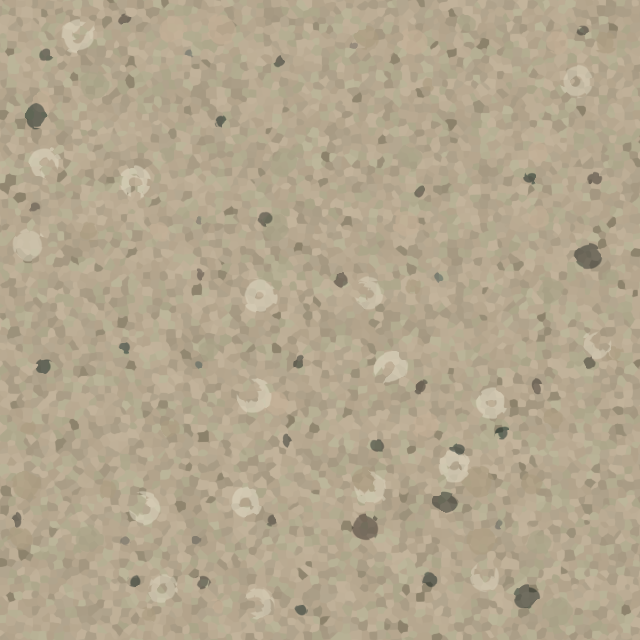
Reproduce this texture procedurally as a Shadertoy shader.

```glsl
#define GRAIN_CELLS 80.0
#define GRAIN_SHARPNESS 22.0
#define GRAIN_CONTRAST 0.07
#define BLOTCH_CELLS 10.0
#define SPECK_CELLS 8.0
#define RING_CELLS 6.0
#define RING_RADIUS 0.0245
#define RAGGEDNESS 0.007
#define EDGE 0.0016

const vec3 SAND = vec3(0.73, 0.67, 0.575);
const vec3 TAUPE = vec3(0.675, 0.625, 0.535);
const vec3 SAGE = vec3(0.705, 0.68, 0.57);
const vec3 UMBER = vec3(0.58, 0.54, 0.45);
const vec3 CREAM = vec3(0.82, 0.78, 0.69);

float hash(vec2 p) {
    return fract(sin(dot(p, vec2(127.1, 311.7))) * 43758.5453);
}

vec2 hash2(vec2 p) {
    return vec2(hash(p), hash(p + 57.3));
}

float fill(float d) {
    return 1.0 - smoothstep(-EDGE, EDGE, d);
}

vec3 grainColor(vec2 id) {
    float pick = hash(id + 11.7);
    vec3 color = pick < 0.52 ? SAND : pick < 0.77 ? TAUPE : pick < 0.975 ? SAGE : UMBER;
    return color + GRAIN_CONTRAST * (hash(id + 23.1) - 0.5);
}

// Smoothly blended cells of uneven size; also gives each grain a small offset
vec3 grains(vec2 uv, out vec2 offset) {
    vec2 p = uv * GRAIN_CELLS;
    vec2 cell = floor(p);
    vec4 sum = vec4(0.0);
    offset = vec2(0.0);
    for (int y = -1; y <= 1; y++) {
        for (int x = -1; x <= 1; x++) {
            vec2 id = cell + vec2(x, y);
            vec2 q = abs(p - id - mix(vec2(0.1), vec2(0.9), hash2(id)));
            float d = mix(length(q), max(q.x, q.y), 0.5) - 0.35 * hash(id + 5.9);
            float weight = exp(-GRAIN_SHARPNESS * d);
            sum += weight * vec4(grainColor(id), 1.0);
            offset += weight * (hash2(id + 31.3) - 0.5);
        }
    }
    offset *= RAGGEDNESS / sum.w;
    return sum.rgb / sum.w;
}

// Position relative to one scattered centre per grid cell, in canvas units
vec2 scatter(vec2 uv, float cells, float margin, float seed, out vec2 id) {
    id = floor(uv * cells) + seed;
    vec2 centre = mix(vec2(margin), vec2(1.0 - margin), hash2(id));
    return (fract(uv * cells) - centre) / cells;
}

vec2 rotate(vec2 p, float angle) {
    float c = cos(angle), s = sin(angle);
    return vec2(c * p.x - s * p.y, s * p.x + c * p.y);
}

// Faint patches of tan, pink and olive
vec3 addBlotches(vec3 color, vec2 uv) {
    vec2 id;
    vec2 q = scatter(uv, BLOTCH_CELLS, 0.28, 101.0, id);
    float radius = mix(0.009, 0.024, hash(id + 3.1));
    float pick = hash(id + 7.7);
    vec3 tint = pick < 0.4 ? vec3(0.67, 0.61, 0.50)
              : pick < 0.75 ? vec3(0.77, 0.69, 0.59) : vec3(0.66, 0.64, 0.53);
    float shown = step(hash(id + 9.2), 0.42);
    return mix(color, tint, 0.65 * shown * fill(length(q) - radius));
}

// Cream rings, some with a gap and a few solid
vec3 addRings(vec3 color, vec2 uv) {
    vec2 id;
    vec2 q = scatter(uv, RING_CELLS, 0.18, 211.0, id);
    q = rotate(q, 6.2832 * hash(id + 4.4));
    float kind = hash(id + 8.6);
    float radius = RING_RADIUS * mix(0.88, 1.08, hash(id + 2.3));
    float hole = kind < 0.12 ? -0.01 : mix(0.006, 0.010, hash(id + 6.1));
    float d = max(length(q) - radius, hole - length(q));
    if (kind > 0.48) {
        float gap = max(-q.x, abs(q.y) - mix(0.006, 0.017, hash(id + 1.9)));
        d = max(d, -gap);
    }
    float shown = step(hash(id + 9.8), 0.64);
    vec3 cream = CREAM + 0.4 * (color - SAND);
    return mix(color, cream, shown * mix(0.75, 1.0, hash(id + 5.2)) * fill(d));
}

// Dark mineral specks, mostly small, from grey green to brown
vec3 addSpecks(vec3 color, vec2 uv) {
    vec2 id;
    vec2 q = scatter(uv, SPECK_CELLS, 0.17, 307.0, id);
    q = rotate(q, 6.2832 * hash(id + 2.9));
    q.y *= mix(1.0, 1.4, hash(id + 6.7));
    float size = hash(id + 4.1);
    float radius = mix(0.0065, 0.0125, size) + 0.008 * step(0.9, size);
    vec3 dark = mix(vec3(0.38, 0.40, 0.35), vec3(0.49, 0.44, 0.38), hash(id + 7.3));
    dark += 0.12 * (1.0 - smoothstep(0.0, 0.4, size)) + 0.7 * (color - SAND);
    float shown = step(hash(id + 9.5), 0.6);
    return mix(color, dark, shown * fill(length(q) - radius));
}

void mainImage(out vec4 fragColor, in vec2 fragCoord) {
    vec2 uv = fragCoord / iResolution.y;
    vec2 offset;
    vec3 color = grains(uv, offset);
    vec2 ragged = uv + offset;
    color = addBlotches(color, ragged);
    color = addRings(color, ragged);
    color = addSpecks(color, ragged);
    fragColor = vec4(color, 1.0);
}
```
